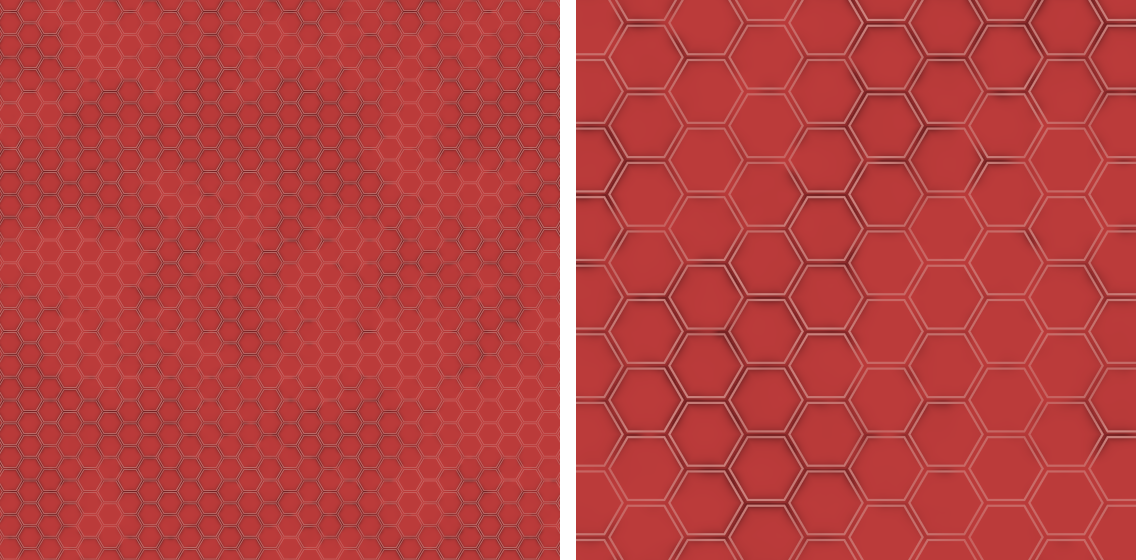
Left: the whole. Right: its middle third, enlarged.
Write a Shadertoy shader that draws this pattern.

```glsl
float hash(vec2 p) {
    vec3 q = fract(p.xyx * vec3(0.1031, 0.1030, 0.0973));
    q += dot(q, q.yzx + 33.33);
    return fract((q.x + q.y) * q.z);
}

float noise(vec2 p) {
    vec2 i = floor(p), f = fract(p);
    f = f * f * (3.0 - 2.0 * f);
    return mix(mix(hash(i), hash(i + vec2(1, 0)), f.x),
               mix(hash(i + vec2(0, 1)), hash(i + vec2(1, 1)), f.x), f.y);
}

float fbm(vec2 p) {
    float sum = 0.0, amp = 0.46;
    for (int i = 0; i < 4; i++) {
        sum += amp * noise(p);
        p = mat2(0.8, 0.6, -0.6, 0.8) * p * 2.03 + 17.3;
        amp *= 0.62;
    }
    return sum;
}

// Offset from the centre of the nearest flat-topped hexagon of height 1
vec2 hexLocal(vec2 p) {
    vec2 cell = vec2(sqrt(3.0), 1.0);
    vec2 a = mod(p, cell) - 0.5 * cell;
    vec2 b = mod(p + 0.5 * cell, cell) - 0.5 * cell;
    return dot(a, a) < dot(b, b) ? a : b;
}

// Share of a pixel covered by a stroke centred at distance d
float stroke(float d, float halfWidth, float pixel) {
    float lo = max(d - 0.5 * pixel, -halfWidth);
    float hi = min(d + 0.5 * pixel, halfWidth);
    return max(hi - lo, 0.0) / pixel;
}

void mainImage(out vec4 fragColor, in vec2 fragCoord) {
    // 28 columns across, 24.5 rows up
    vec2 p = fragCoord / iResolution.y * vec2(14.0 * sqrt(3.0), 24.5);
    float pixel = 24.5 / iResolution.y;

    // The left edge runs half a column before the first centres
    vec2 local = hexLocal(p + vec2(0.25 * sqrt(3.0), 0.0));
    vec2 q = abs(local);
    float edge = 0.5 - max(q.y, q.x * 0.866 + q.y * 0.5);

    // Patches with ragged borders, where the relief is worn flat
    float chips = noise(p * 3.5 + 40.0) - 0.5;
    float patches = fbm(p * 0.3 + vec2(13.7, 5.2));
    float relief = smoothstep(0.3, 0.68, patches + 0.22 * chips);

    // Recessed shadow, heavier under the upper sides
    float grime = 0.75 + 0.5 * noise(p * 5.0);
    float shadow = exp(-max(edge - 0.045, 0.0) / 0.055) * (0.9 + 0.5 * local.y);
    vec3 color = vec3(0.735, 0.231, 0.228);
    color = mix(color, vec3(0.43, 0.12, 0.125), clamp(0.8 * relief * shadow * grime, 0.0, 0.9));
    color *= 1.0 - 0.02 * relief * noise(p * 1.7 + 8.0);

    // Twin pale outlines, one on each side of the seam
    float lines = stroke(edge - 0.042, 0.016, pixel) + stroke(edge + 0.042, 0.016, pixel);
    float strength = mix(0.65, 1.0, relief) * (0.75 + 0.25 * noise(p * 1.3 + 21.0));
    color = mix(color, vec3(0.82, 0.54, 0.52), min(lines, 1.0) * strength);

    fragColor = vec4(color, 1.0);
}
```
